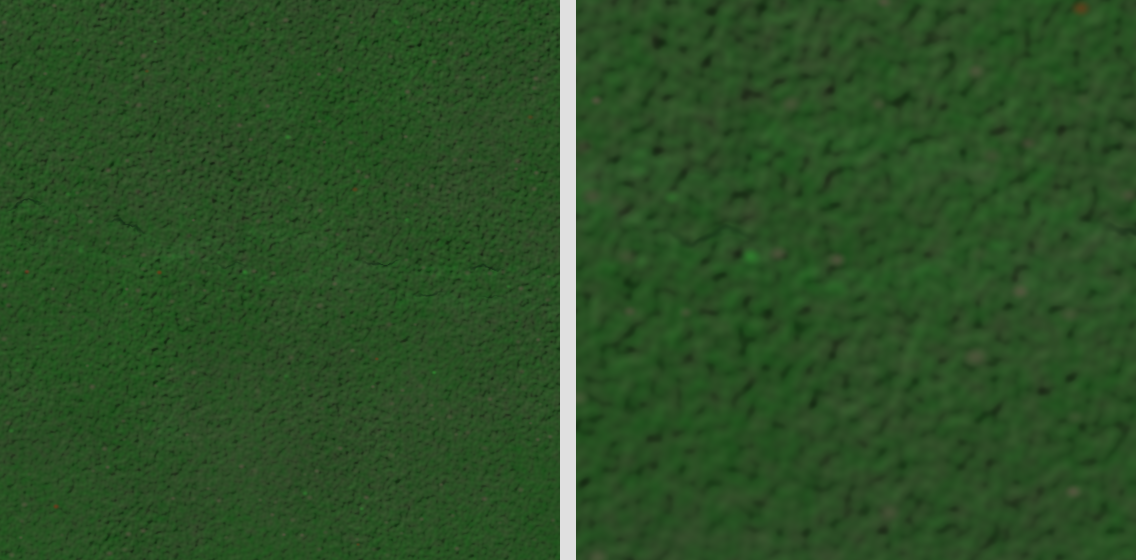
Left: the whole. Right: its middle third, enlarged.
Reproduce this texture procedurally as a WebGL 1 fragment shader.

```glsl
precision highp float;
// Rough green painted plaster: fine pitted relief, soft stains, thin cracks and sparse grit.

uniform vec2 u_resolution;

const vec3 DEEP_GREEN = vec3(0.147, 0.311, 0.127);
const vec3 GREY_GREEN = vec3(0.180, 0.294, 0.152);
const vec3 PALE_GREEN = vec3(0.200, 0.365, 0.185);
const vec3 CRACK_DARK = vec3(0.075, 0.165, 0.085);
const vec3 GRIT_GREY = vec3(0.350, 0.340, 0.260);
const vec3 GRIT_GREEN = vec3(0.200, 0.540, 0.190);
const vec3 GRIT_RED = vec3(0.480, 0.220, 0.100);

vec2 hash2(vec2 p) {
  vec2 q = vec2(dot(p, vec2(127.1, 311.7)), dot(p, vec2(269.5, 183.3)));
  return fract(sin(q) * 43758.55);
}

float cornerSlope(vec2 cell, vec2 offset) {
  float angle = 6.2832 * hash2(cell).x;
  return dot(vec2(cos(angle), sin(angle)), offset);
}

// Gradient noise, roughly -0.7 to 0.7.
float gradientNoise(vec2 p) {
  vec2 i = floor(p);
  vec2 f = p - i;
  vec2 w = f * f * f * (f * (f * 6.0 - 15.0) + 10.0);
  vec2 e = vec2(1.0, 0.0);
  float low = mix(cornerSlope(i, f), cornerSlope(i + e.xy, f - e.xy), w.x);
  float high = mix(cornerSlope(i + e.yx, f - e.yx), cornerSlope(i + e.xx, f - e.xx), w.x);
  return mix(low, high, w.y);
}

float fbm(vec2 p) {
  float sum = 0.0;
  float amplitude = 0.6;
  for (int octave = 0; octave < 4; octave++) {
    sum += amplitude * gradientNoise(p);
    p = mat2(1.6, 1.2, -1.2, 1.6) * p + 17.3;
    amplitude *= 0.5;
  }
  return sum;
}

// Surface height: three grain sizes, each turned to hide the noise lattice.
float plasterHeight(vec2 p) {
  vec2 turned = mat2(0.8, 0.6, -0.6, 0.8) * p;
  vec2 tilted = mat2(0.92, -0.39, 0.39, 0.92) * p;
  return 0.45 * gradientNoise(turned * 48.0)
       + 0.60 * gradientNoise(tilted * 84.0 + 31.0)
       + 0.45 * gradientNoise(turned * 135.0 + 73.0);
}

// Signed height above a wandering, gently sloping line.
float crackLine(vec2 p, float level, float slope, float seed) {
  float wander = 0.08 * fbm(vec2(p.x * 5.0, seed)) + 0.022 * fbm(p * 26.0 + seed);
  return p.y - level - slope * p.x - wander;
}

// Broken dark line: present only where a slow mask is high.
float crackMask(vec2 p, float line, float seed) {
  float present = smoothstep(0.02, 0.4, gradientNoise(vec2(p.x * 11.0, seed)));
  float width = 0.0026 + 0.0025 * gradientNoise(p * 50.0 + seed);
  return present * (1.0 - smoothstep(0.0, 1.7 * width, abs(line)));
}

// Soft round grit, one jittered grain per occupied cell.
float grit(vec2 p, float cells, float share, float radius, float seed) {
  vec2 q = p * cells;
  vec2 cell = floor(q);
  vec2 pick = hash2(cell + seed);
  vec2 centre = 0.2 + 0.6 * hash2(cell + seed + 41.0);
  float size = radius * cells * mix(0.6, 1.1, pick.y);
  vec2 offset = (q - cell - centre) * vec2(0.9, 1.1);
  float body = 1.0 - smoothstep(0.0, size, length(offset));
  return body * step(pick.x, share) * mix(0.35, 1.0, hash2(cell + seed + 9.0).y);
}

void main() {
  vec2 p = gl_FragCoord.xy / min(u_resolution.x, u_resolution.y);

  // Broad stains and faint mottling.
  float stain = fbm(p * 2.6 + 5.0) + 0.6 * fbm(p * 13.0 + 12.0) + 0.22 * (p.y - 0.5);
  vec3 color = mix(DEEP_GREEN, GREY_GREEN, smoothstep(-0.4, 0.45, stain));
  color *= 1.0 + 0.09 * fbm(p * 6.0 + 60.0);
  float bloom = smoothstep(0.28, 0.6, fbm(p * 5.0 + 90.0));
  color = mix(color, PALE_GREEN, 0.4 * bloom);

  // Relief lit from one side, with soft shadowed pits.
  float height = plasterHeight(p);
  float slope = height - plasterHeight(p + vec2(-0.0025, 0.0036));
  float roughness = clamp(0.95 + 0.8 * fbm(p * 3.2 + 24.0) + 0.3 * (p.y - 0.5), 0.6, 1.4);
  float pits = smoothstep(0.12, 0.75, -0.6 * height - 0.6 * slope);
  color *= 1.015 + roughness * (0.24 * slope + 0.13 * height - 0.28 * pits);

  // Small grains drift between pinkish grey and pure green.
  float tint = gradientNoise(p * 88.0 + 150.0) + 0.6 * gradientNoise(p.yx * 47.0 + 210.0);
  color += tint * vec3(0.042, -0.010, 0.026);

  // Two broken cracks with a pale raised lip.
  for (int k = 0; k < 2; k++) {
    float seed = 7.0 + 19.0 * float(k);
    float line = crackLine(p, 0.58 + 0.05 * float(k), -0.13, seed);
    float lip = smoothstep(-0.035, -0.004, line) * (1.0 - smoothstep(-0.004, 0.004, line));
    color = mix(color, color * vec3(1.02, 1.12, 1.08), 0.6 * lip);
    color = mix(color, CRACK_DARK, 0.65 * crackMask(p, line, seed));
  }

  // Scattered grit: mostly grey, some bright green, rarely red.
  color = mix(color, GRIT_GREY, 0.75 * grit(p, 34.0, 0.20, 0.0075, 3.0));
  color = mix(color, GRIT_GREEN, 0.75 * grit(p, 19.0, 0.06, 0.0075, 57.0));
  color = mix(color, GRIT_RED, 0.8 * grit(p, 13.0, 0.015, 0.0065, 83.0));

  gl_FragColor = vec4(color, 1.0);
}
```
